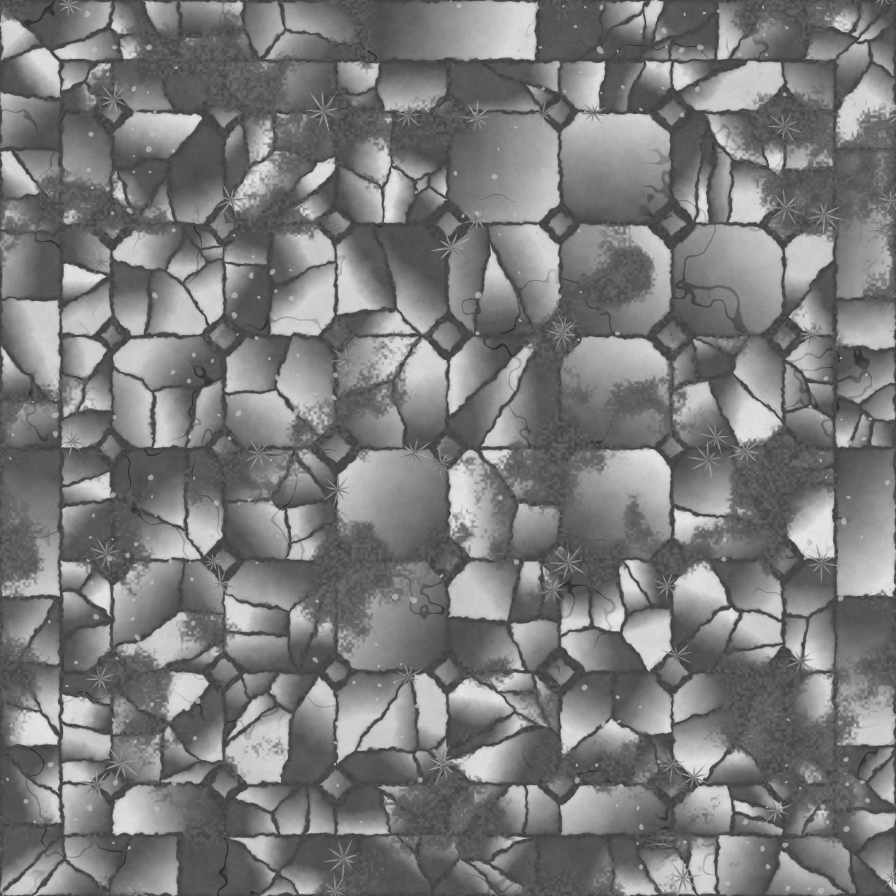
A WebGL 2 fragment shader for this texture:

```glsl
#version 300 es
precision highp float;
// Cracked grey paving: square slabs inside a frame of long slabs, each split into
// Voronoi shards with its own linear shade. Small diamonds fill the crossings;
// moss, pale specks, hairline cracks and grass tufts are layered on top.
uniform vec2 u_resolution;
out vec4 fragColor;

const float FRAME = 0.068;    // width of the outer band
const float GRID = 8.0;       // slabs per canvas side
const float GAP = 0.0014;     // half width of the joints
const float TAU = 6.2831853;

vec2 hash2(vec2 p) {
  vec3 q = fract(p.xyx * vec3(0.1031, 0.1030, 0.0973));
  q += dot(q, q.yzx + 33.33);
  return fract((q.xx + q.yz) * q.zy);
}

float hash(vec2 p) { return hash2(p).x; }

float noise(vec2 p) {
  vec2 i = floor(p), f = fract(p);
  f = f * f * (3.0 - 2.0 * f);
  return mix(mix(hash(i), hash(i + vec2(1, 0)), f.x),
             mix(hash(i + vec2(0, 1)), hash(i + vec2(1, 1)), f.x), f.y);
}

float fbm(vec2 p) {
  float sum = 0.0, amp = 0.533;
  for (int i = 0; i < 4; i++) {
    sum += amp * noise(p);
    p = p * 2.03 + 17.3;
    amp *= 0.5;
  }
  return sum;
}

vec2 wobble(vec2 p, float freq) {
  return vec2(noise(p * freq), noise(p * freq + 71.7)) - 0.5;
}

// Bounds of the slab holding p: xy is the low corner, zw the high corner
vec4 slabBounds(vec2 p, bool inside) {
  vec2 q = abs(p - 0.5);
  if (inside) {
    vec2 cell = floor(p * GRID);
    return vec4(max(cell / GRID, vec2(FRAME)), min((cell + 1.0) / GRID, vec2(1.0 - FRAME)));
  }
  bool flat_ = q.y > q.x;
  vec2 count = flat_ ? vec2(5, 1) : vec2(1, 6);
  vec2 cell = floor(p * count);
  vec4 b = vec4(cell / count, (cell + 1.0) / count);
  vec2 s = step(0.5, p) * (1.0 - FRAME);
  if (flat_) { b.y = s.y; b.w = s.y + FRAME; }
  else { b.x = s.x; b.z = s.x + FRAME; }
  return b;
}

// Shard seed j; later seeds crowd into one corner as rubble
vec2 shardSeed(vec4 b, vec2 id, int j) {
  vec2 h = mix(vec2(0.1), vec2(0.9), hash2(id + float(j) * 13.7));
  vec2 corner = step(0.5, hash2(id + 5.1));
  if (j > 3) h = mix(h, corner, 0.6);
  return mix(b.xy, b.zw, h);
}

float ramp(vec2 v, float radius, float turn) {
  float a = TAU * turn;
  return clamp(0.5 + 0.5 * dot(v, vec2(cos(a), sin(a))) / radius, 0.0, 1.0);
}

// Returns distance to the nearest crack (x) and shade position (y)
vec2 shards(vec2 p, vec4 b, vec2 id) {
  vec2 size = b.zw - b.xy;
  float h = hash(id + 3.3);
  float area = size.x * size.y * GRID * GRID;
  int n = h < 0.17 ? 1 : 2 + int(h * mix(2.0, 6.0, smoothstep(0.3, 1.0, area)));
  vec2 near = (b.xy + b.zw) * 0.5;
  int best = 0;
  float nearest = 9.0;
  for (int j = 0; j < n && n > 1; j++) {
    vec2 s = shardSeed(b, id, j);
    float d = distance(p, s);
    if (d < nearest) { nearest = d; near = s; best = j; }
  }
  float edge = 9.0, radius = 0.25 * (size.x + size.y) / sqrt(float(n));
  for (int j = 0; j < n; j++) {
    if (j == best) continue;
    vec2 s = shardSeed(b, id, j), v = s - near;
    edge = min(edge, dot((s + near) * 0.5 - p, normalize(v)));
    radius = min(radius, max(0.014, 0.75 * length(v)));
  }
  vec2 r = hash2(id + float(best) * 7.9 + 41.0);
  return vec2(edge, mix(0.08, 0.0, r.y) + mix(0.75, 1.0, r.y) * ramp(p - near, radius, r.x));
}

// Star of tapered blades: x is coverage, y is shade
vec2 tuft(vec2 v, float radius, vec2 id, float aa) {
  float r = length(v), blades = 9.0;
  float a = fract(atan(v.y, v.x) / TAU + hash(id)) * blades;
  vec2 h = hash2(id + floor(a) * 3.1);
  float side = r * sin((fract(a) - 0.5 + (h.x - 0.5) * 0.4) * TAU / blades);
  float t = r / (radius * mix(0.5, 1.0, h.y));
  float width = radius * 0.075 * (1.0 - t) * (0.5 + 1.5 * t);
  float cover = 1.0 - smoothstep(-aa, aa, abs(side) - width);
  return vec2(cover, 0.4 + 0.2 * t + 0.12 * h.x + 0.04 * sign(side));
}

void main() {
  vec2 uv = gl_FragCoord.xy / u_resolution;
  float aa = 0.8 / min(u_resolution.x, u_resolution.y);
  vec2 p = uv + 0.0035 * wobble(uv, 110.0) + 0.002 * wobble(uv, 260.0);
  vec2 q = abs(p - 0.5);
  bool inside = max(q.x, q.y) < 0.5 - FRAME;

  // Slabs and their shards
  vec4 b = slabBounds(p, inside);
  vec2 id = floor((b.xy + b.zw) * 240.0);
  vec2 shard = shards(p + 0.007 * wobble(p, 38.0), b, id);
  vec2 rim = min(p - b.xy, b.zw - p);
  float d = min(shard.x, min(rim.x, rim.y)), tone = shard.y;
  if (!inside) d = min(d, abs(q.x - q.y) * 0.707);

  // Diamonds at the crossings
  vec2 node = floor(p * GRID + 0.5);
  vec2 fromNode = p - node / GRID;
  float reach = abs(fromNode.x) + abs(fromNode.y);
  vec2 nh = hash2(node + 19.0);
  if (inside && min(node.x, node.y) > 0.5 && max(node.x, node.y) < GRID - 0.5) {
    float stone = mix(0.015, 0.021, nh.x);
    float cut = stone + mix(0.004, 0.012, nh.y * nh.y);
    if (reach < stone + 0.001) {
      d = (stone - reach) * 0.707;
      tone = 0.1 + 0.55 * ramp(fromNode, 0.018, nh.y);
    } else d = min(d, (reach - cut) * 0.707);
  }

  // Stone surface with mottling and hairline cracks
  float grain = noise(uv * 330.0) - 0.5;
  float col = mix(0.32, 0.88, pow(tone, 1.15));
  col += 0.07 * (fbm(uv * 45.0) - 0.5) + 0.025 * grain;
  float vein = abs(fbm(uv * 11.0 + id) - 0.5);
  col -= 0.13 * (1.0 - smoothstep(0.003, 0.012, vein)) * smoothstep(0.5, 0.65, noise(uv * 9.0 + id));
  col *= mix(0.86, 1.0, smoothstep(0.0, 0.006, d));
  float gap = GAP * mix(0.6, 1.5, noise(uv * 60.0));
  col = mix(0.28 + 0.06 * grain, col, smoothstep(gap - aa, gap + aa + 0.0006, d));

  // Moss, thicker at joints and crossings
  float moss = fbm(uv * 13.0 + 31.0) + 0.14 * exp(-reach * 40.0) + 0.06 * exp(-max(d, 0.0) * 150.0);
  moss = smoothstep(0.6, 0.74, moss + 0.12 * grain);
  col = mix(col, 0.33 + 0.13 * grain, 0.9 * moss);

  // Pale specks in loose clusters
  vec2 sp = uv * 44.0, sc = floor(sp), sh = hash2(sc + 7.0);
  float dotSize = mix(0.05, 0.17, sh.y * sh.y);
  float dotDist = length(fract(sp) - mix(vec2(0.25), vec2(0.75), hash2(sc + 90.0)) + 0.12 * wobble(uv, 150.0));
  float present = step(sh.x, 0.5 * smoothstep(0.4, 0.8, noise(sc * 0.17)));
  col = mix(col, 0.74, 0.75 * present * (1.0 - smoothstep(dotSize * 0.6, dotSize + 0.04, dotDist)));

  // Grass tufts strewn along the joints
  for (int k = 0; k < 8; k++) {
    vec2 cell = floor(uv * GRID) + vec2(k & 1, (k >> 1) & 1);
    vec2 seed = cell + 37.0 * float(k >> 2) + 11.0;
    vec2 h = hash2(seed), j = hash2(seed + 53.0) - 0.5;
    if (h.x > 0.45) continue;
    vec2 spread = h.y < 0.5 ? vec2(0.1, 0.028) : vec2(0.028, 0.1);
    vec2 g = tuft(uv - cell / GRID - j * spread, mix(0.016, 0.025, fract(h.y * 7.0)), seed, aa);
    col = mix(col, g.y, 0.9 * g.x);
  }
  fragColor = vec4(vec3(clamp(col, 0.0, 1.0)), 1.0);
}
```
